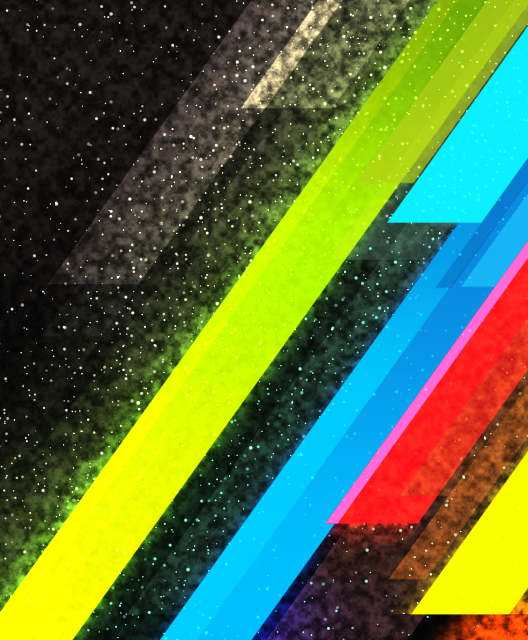
Write a Shadertoy shader that draws this background.

```glsl
// Neon diagonal bars with flat-cut ends over a dusty, star-flecked black.
// Each bar is an interval of a sheared coordinate, cut at a base height;
// halos decay away from the bars, and value noise adds the worn grain.

float hash(vec2 p) {
    vec3 q = fract(vec3(p.xyx) * 0.1031);
    q += dot(q, q.yzx + 33.33);
    return fract((q.x + q.y) * q.z);
}

float noise(vec2 p) {
    vec2 i = floor(p), f = fract(p);
    f = f * f * (3.0 - 2.0 * f);
    return mix(mix(hash(i), hash(i + vec2(1, 0)), f.x),
               mix(hash(i + vec2(0, 1)), hash(i + vec2(1, 1)), f.x), f.y);
}

float fbm(vec2 p) {
    float sum = 0.0, amp = 0.5;
    for (int i = 0; i < 5; i++) {
        sum += amp * noise(p);
        p = p * 2.03 + 17.0;
        amp *= 0.55;
    }
    return sum;
}

// Coverage of a slanted bar: q = (sheared x, height)
float bar(vec2 q, float left, float right, float base) {
    float w = 1.0 / iResolution.y;
    return smoothstep(-w, w, q.x - left) * smoothstep(-w, w, right - q.x)
         * smoothstep(-w, w, q.y - base);
}

// One jittered layer of round specks
float specks(vec2 p, float cells, float chance) {
    vec2 id = floor(p * cells);
    vec2 jitter = 0.2 + 0.6 * vec2(hash(id + 3.7), hash(id + 91.3));
    float size = mix(0.0009, 0.0031, pow(hash(id + 47.1), 3.0));
    float d = length(p - (id + jitter) / cells);
    float lit = step(hash(id + cells), chance) * (0.35 + 0.65 * hash(id + 5.9));
    return lit * (1.0 - smoothstep(size * 0.4, size + 0.001, d));
}

void mainImage(out vec4 fragColor, in vec2 fragCoord) {
    vec2 p = fragCoord / iResolution.xy * vec2(0.823, 1.0);
    float y = p.y, s = p.x + 0.715 * (1.0 - y);
    vec2 q = vec2(s, y);
    float cloud = fbm(p * 9.0);
    float grain = fbm(p * 95.0);

    // Black ground with dusty green beside the main bar
    vec3 col = mix(vec3(0.02), vec3(0.085, 0.075, 0.07), smoothstep(0.2, 0.9, y));
    float dust = smoothstep(0.40, 0.66, s) * (1.0 - step(0.69, s));
    col += dust * vec3(0.13, 0.15, 0.075) * (0.4 + cloud);
    col += vec3(0.02, 0.065, 0.045) * bar(q, 0.828, 0.964, -1.0);
    col += vec3(0.05, 0.085, 0.07) * bar(q, 0.884, 0.964, 0.040);

    // Faint grey and tan bars at upper left
    col += vec3(0.13, 0.11, 0.10) * bar(q, 0.392, 0.533, 0.556) * (0.55 + 0.6 * y);
    col += vec3(0.025) * bar(q, 0.440, 0.573, 0.475);
    col *= 1.0 - 0.35 * bar(q, 0.535, 0.565, 0.30);
    col += vec3(0.15, 0.16, 0.10) * bar(q, 0.496, 0.639, 0.831);
    col += vec3(0.22, 0.18, 0.13) * bar(q, 0.496, 0.535, 0.831);
    col += vec3(0.03, 0.05, 0.01) * bar(q, 0.647, 0.684, 0.095);

    // Brown and violet ground at lower right
    col += vec3(0.15, 0.085, 0.07) * bar(q, 1.130, 1.350, -1.0);
    col += vec3(0.05, 0.03, 0.40) * bar(q, 1.107, 1.9, -1.0)
         * exp(-18.0 * abs(s - 1.135)) * (1.0 - smoothstep(0.0, 0.13, y));
    col = mix(col, vec3(0.95, 0.25, 0.03),
              smoothstep(1.37, 1.48, s) * (1.0 - smoothstep(0.03, 0.08, y)));

    // Halos around the bars
    float fade = 1.15 - 0.65 * y;
    float outside = max(0.684 - s, s - 0.828);
    col += vec3(0.16, 0.34, 0.02) * fade * exp(-max(outside, 0.0) * (s < 0.75 ? 30.0 : 75.0));
    col += vec3(0.0, 0.10, 0.28) * exp(-90.0 * max(max(0.964 - s, s - 1.107), 0.0));
    col += vec3(0.55, 0.06, 0.02) * smoothstep(1.09, 1.11, s)
         * (1.0 - smoothstep(1.22, 1.25, s)) * exp(-60.0 * abs(y - 0.182));
    col += vec3(0.35, 0.30, 0.0) * step(0.04, y) * exp(-65.0 * max(1.327 - s, 0.0));

    // Wear on the dark areas
    col *= 0.35 + 1.35 * smoothstep(0.15, 0.95, grain) + 0.15 * cloud;

    // Main bar: green at the top, yellow at the bottom
    vec3 lime = mix(vec3(0.93, 1.0, 0.0), vec3(0.70, 0.98, 0.0), smoothstep(0.2, 0.6, y));
    lime = mix(lime, vec3(0.42, 0.66, 0.03), smoothstep(0.58, 1.0, y));
    lime = mix(lime, vec3(1.0, 1.0, 0.0), 1.0 - smoothstep(0.0, 0.25, y));
    lime += vec3(0.12, 0.06, 0.0) * bar(q, 0.684, 0.714, -1.0);
    lime += vec3(0.03, 0.02, 0.0) * bar(q, 0.714, 0.755, -1.0);
    col = mix(col, lime * (0.93 + 0.14 * grain), bar(q, 0.684, 0.828, -1.0));
    col = mix(col, vec3(0.42, 0.62, 0.55), 0.28 * bar(q, 0.828, 0.954, 0.594));
    col = mix(col, vec3(0.85, 0.95, 0.1), 0.3 * bar(q, 0.802, 0.828, 0.594));
    col = mix(col, vec3(0.72, 0.82, 0.10), 0.65 * bar(q, 0.760, 0.849, 0.714));

    // Blue bar, its light side and the cyan slab over it
    vec3 blue = mix(vec3(0.0, 0.75, 1.0), vec3(0.04, 0.54, 0.88), smoothstep(0.1, 0.6, y));
    blue = mix(blue, vec3(0.0, 0.82, 1.0),
               bar(q, 0.964, 1.022, -1.0) * (0.85 - 0.7 * smoothstep(0.35, 0.7, y)));
    blue = mix(blue, vec3(0.03, 0.42, 0.75), 0.6 * bar(q, 1.0, 1.026, 0.55));
    blue = mix(blue, vec3(0.10, 0.78, 1.0), 0.7 * bar(q, 1.039, 1.095, 0.552));
    col = mix(col, blue, bar(q, 0.964, 1.107, -1.0));
    col = mix(col, vec3(0.04, 0.94, 1.0), bar(q, 0.852, 0.999, 0.652));

    // Red slab with a pink rim, then the rusty bars
    vec3 red = vec3(1.0, 0.09, 0.11) + vec3(0.0, 0.2, 0.05) * (grain - 0.4);
    col = mix(col, red, bar(q, 1.092, 1.236, 0.182));
    col = mix(col, vec3(1.0, 0.42, 0.85), bar(q, 1.092, 1.111, 0.182));
    vec3 rust = vec3(0.85, 0.42, 0.14) * (0.25 + 1.1 * grain);
    col = mix(col, rust, 0.35 * bar(q, 1.178, 1.296, 0.225));
    col = mix(col, rust, 0.6 * bar(q, 1.253, 1.311, 0.095));
    col = mix(col, vec3(0.98, 1.0, 0.0), bar(q, 1.327, 1.480, 0.040));

    // Specks, densest in the dusty lanes
    float lane = smoothstep(0.25, 0.55, s) * (1.0 - smoothstep(0.95, 1.0, s));
    float stars = 0.0;
    for (int i = 0; i < 3; i++)
        stars += specks(p + float(i) * 0.37, 34.0 + 26.0 * float(i), 0.10 + 0.17 * lane);
    float glare = max(col.r, max(col.g, col.b));
    vec3 tint = mix(vec3(0.95, 0.93, 0.82), vec3(0.5, 0.95, 0.85), smoothstep(0.75, 0.85, s));
    col += tint * stars * (1.0 - 0.75 * smoothstep(0.4, 0.9, glare));

    fragColor = vec4(clamp(col, 0.0, 1.0), 1.0);
}
```
